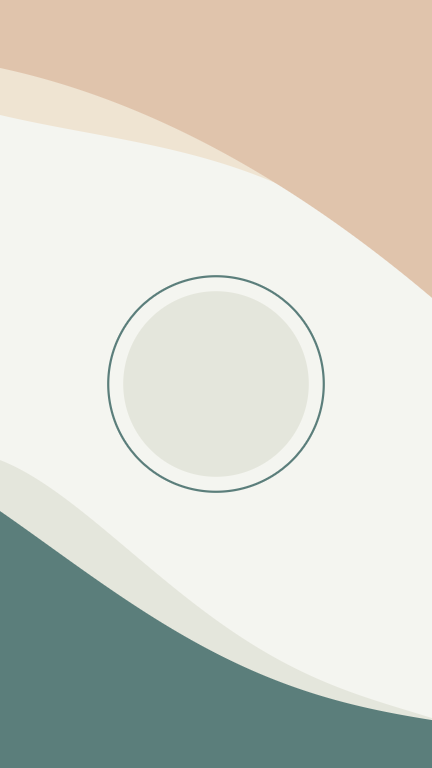
A WebGL 2 fragment shader for this background:

```glsl
#version 300 es
precision highp float;

uniform vec2 u_resolution;
out vec4 outColor;

// Smooth coverage of the region where d is negative
float fill(float d) {
    float w = length(vec2(dFdx(d), dFdy(d)));
    return clamp(0.5 - d / max(w, 1e-6), 0.0, 1.0);
}

// Height of a wave edge: start height plus a quartic in x
float wave(float x, float start, vec4 k) {
    return start + x * (k.x + x * (k.y + x * (k.z + x * k.w)));
}

void main() {
    vec2 uv = gl_FragCoord.xy / u_resolution;
    vec3 paper = vec3(0.957, 0.961, 0.941);
    vec3 sage = vec3(0.896, 0.902, 0.863);
    vec3 teal = vec3(0.355, 0.495, 0.483);
    vec3 cream = vec3(0.937, 0.894, 0.824);
    vec3 peach = vec3(0.880, 0.769, 0.675);
    vec3 color = paper;

    // Upper waves, back to front
    float creamEdge = wave(uv.x, 0.8503, vec4(-0.1320, 0.1384, -0.2341, 0.0));
    float peachEdge = wave(uv.x, 0.9115, vec4(-0.1208, -0.1803, 0.0017, 0.0));
    color = mix(color, cream, fill(creamEdge - uv.y));
    color = mix(color, peach, fill(peachEdge - uv.y));

    // Lower waves, back to front
    float sageEdge = wave(uv.x, 0.4010, vec4(-0.2173, -0.9589, 1.4040, -0.5638));
    float tealEdge = wave(uv.x, 0.3346, vec4(-0.3895, -0.1337, 0.4372, -0.1862));
    color = mix(color, sage, fill(uv.y - sageEdge));
    color = mix(color, teal, fill(uv.y - tealEdge));

    // Central disc and thin ring, in units of canvas width
    vec2 p = (gl_FragCoord.xy - 0.5 * u_resolution) / u_resolution.x;
    float radius = length(p);
    float pixel = 1.0 / u_resolution.x;
    float disc = clamp(0.5 - (radius - 0.2148) / pixel, 0.0, 1.0);
    float outer = clamp(0.5 - (radius - 0.2520) / pixel, 0.0, 1.0);
    float inner = clamp(0.5 - (radius - 0.2469) / pixel, 0.0, 1.0);
    color = mix(color, sage, disc);
    color = mix(color, teal, outer - inner);

    outColor = vec4(color, 1.0);
}
```
